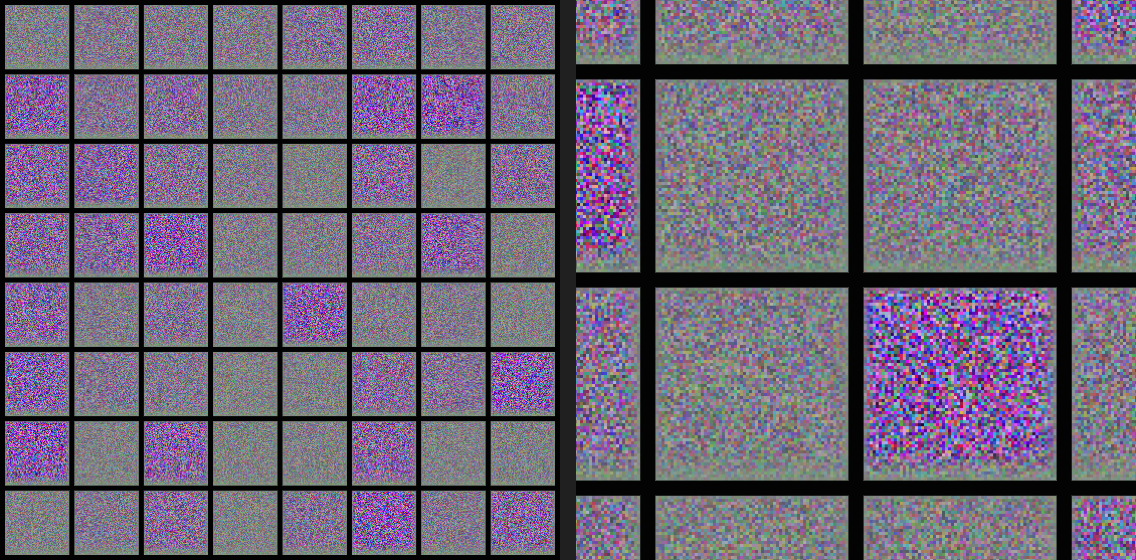
Left, the full canvas; right, a detail of the centre.
This pattern is drawn by a Shadertoy shader. Its source:

```glsl
// An 8 by 8 sheet of square tiles filled with fine coloured grain on black.
// Each tile hashes its own strength: weak ones are grey, strong ones violet.
// Grain is hashed cell by cell and calms towards the tile's rim and foot.

#define TILES 8.0
#define GAP 0.009
#define CELLS 64.0
#define GRAIN_WEAK 0.17
#define GRAIN_STRONG 0.46
#define WEAVE 0.022
#define GREY vec3(0.500, 0.518, 0.505)
#define VIOLET vec3(0.520, 0.350, 0.650)
#define FOOT vec3(0.500, 0.555, 0.505)
#define GUTTER vec3(0.006, 0.012, 0.008)

vec3 hash3(vec3 p) {
    p = fract(p * vec3(0.1031, 0.1030, 0.0973));
    p += dot(p, p.yxz + 33.33);
    return fract((p.xxy + p.yxx) * p.zyx);
}

// Random colour per cell, blended only near the cell borders
vec3 cellGrain(vec2 p, float seed, float blur) {
    vec2 cell = floor(p - 0.5);
    vec2 w = smoothstep(0.5 - blur, 0.5 + blur, fract(p - 0.5));
    vec3 sum = vec3(0.0);
    for (int j = 0; j < 2; j++) {
        for (int i = 0; i < 2; i++) {
            vec2 corner = vec2(float(i), float(j));
            vec2 k = mix(1.0 - w, w, corner);
            sum += k.x * k.y * hash3(vec3(cell + corner + 7.0, seed));
        }
    }
    return 2.0 * sum - 1.0;
}

// Faint woven ripple of rows and columns
float weave(vec2 p) {
    return sin(p.x * 1.571) + 0.6 * sin(p.y * 1.571 + 0.8)
         + 0.5 * sin(p.x * 0.785 + 1.3);
}

vec3 tileColor(vec2 p, vec2 id, float pixel) {
    vec3 traits = hash3(vec3(id * 17.0 + 5.0, 41.0));
    float strength = mix(0.08, 1.0, pow(traits.x, 1.5));

    // Calm border, widest at the foot and the right side
    float calm = smoothstep(-0.03, 0.20, p.y) * smoothstep(-0.03, 0.10, 1.0 - p.x)
               * smoothstep(-0.05, 0.06, p.x) * smoothstep(-0.05, 0.05, 1.0 - p.y);
    float vigor = strength * mix(0.25, 1.0, calm);

    vec2 q = p * CELLS;
    float seed = 60.0 + id.x * 13.0 + id.y * 131.0;
    vec3 grain = cellGrain(q, seed, clamp(0.5 * pixel * CELLS, 0.02, 0.2));
    float amount = mix(GRAIN_WEAK, GRAIN_STRONG, vigor) * mix(0.5, 1.0, calm);

    vec3 color = mix(GREY, VIOLET, vigor);
    color = mix(FOOT, color, smoothstep(0.0, 0.12, p.y));
    color += grain * amount * vec3(0.95, 0.90, 1.0);
    color += weave(q) * WEAVE * vec3(0.7, -0.8, 0.6);

    // Thin pale rim
    vec2 inset = min(p, 1.0 - p);
    float rim = 1.0 - smoothstep(0.005, 0.03, min(inset.x, inset.y));
    return mix(color, FOOT, 0.45 * rim);
}

void mainImage(out vec4 fragColor, in vec2 fragCoord) {
    vec2 uv = fragCoord / iResolution.xy;
    float pitch = (1.0 - GAP) / TILES;
    float side = pitch - GAP;

    // Grid cell and position inside its tile, 0 to 1
    vec2 grid = (uv - 0.5 * GAP) / pitch;
    vec2 id = floor(grid);
    vec2 p = (fract(grid) - 0.5) * pitch / side + 0.5;

    float pixel = 1.0 / (iResolution.y * side);
    vec2 edge = abs(p - 0.5) - 0.5;
    float inside = 1.0 - smoothstep(-0.5 * pixel, 0.5 * pixel, max(edge.x, edge.y));

    vec3 color = mix(GUTTER, tileColor(p, id, pixel), inside);
    fragColor = vec4(clamp(color, 0.0, 1.0), 1.0);
}
```
